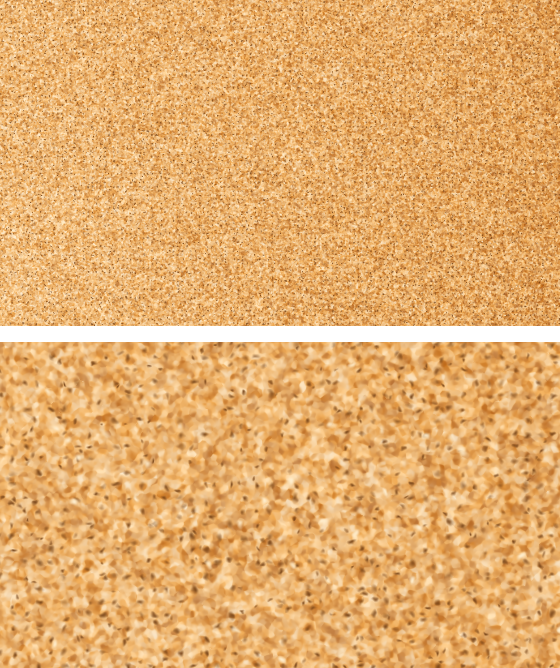
Top, the full canvas; bottom, a detail of the centre.
Write a Shadertoy shader that draws this texture.

```glsl
// Pressed cork board: two layers of tiny soft-edged Voronoi grains set the tone,
// ragged dark bark bits and pale flecks are scattered on top, and a warm light
// falls from the left towards a slightly shaded right side.

vec3 hash3(vec2 cell)
{
    vec3 q = fract(cell.xyx * vec3(0.1031, 0.1030, 0.0973));
    q += dot(q, q.yxz + 33.33);
    return fract((q.xxy + q.yzz) * q.zyx);
}

mat2 rotation(float angle)
{
    float c = cos(angle), s = sin(angle);
    return mat2(c, s, -s, c);
}

// Smooth value noise in 0..1
float valueNoise(vec2 p)
{
    vec2 cell = floor(p), f = fract(p);
    f = f * f * (3.0 - 2.0 * f);
    float low = mix(hash3(cell).x, hash3(cell + vec2(1, 0)).x, f.x);
    float high = mix(hash3(cell + vec2(0, 1)).x, hash3(cell + vec2(1, 1)).x, f.x);
    return mix(low, high, f.y);
}

// Soft Voronoi of elongated grains: x is tone, y is hue, both in -1..1
vec2 grains(vec2 p, float sharpness)
{
    vec2 cell = floor(p), sum = vec2(0.0);
    float total = 0.0;
    for (int j = -1; j <= 1; j++)
    for (int i = -1; i <= 1; i++)
    {
        vec2 id = cell + vec2(i, j);
        vec3 place = hash3(id);
        vec3 look = hash3(id + 371.0);
        vec2 d = rotation(place.z * 6.283) * (p - id - place.xy);
        d *= vec2(0.75, 1.3);
        float weight = exp(-sharpness * dot(d, d)) + 1e-6;
        sum += weight * (look.xy * 2.0 - 1.0);
        total += weight;
    }
    return sum / total;
}

// Sparse ragged bits, one per cell at most; returns coverage
float bits(vec2 p, float chance)
{
    vec2 cell = floor(p);
    vec3 place = hash3(cell + 911.0);
    vec3 look = hash3(cell + 157.0);
    vec2 d = p - cell - mix(vec2(0.38), vec2(0.62), place.xy);
    d += 0.20 * (vec2(valueNoise(p * 3.0), valueNoise(p * 3.0 + 31.0)) - 0.5);
    d = rotation(place.z * 6.283) * d / (vec2(0.38, 0.25) * mix(0.6, 1.0, look.y));
    float shape = 1.0 - smoothstep(0.0, 1.3, length(d));
    return shape * step(look.x, chance) * mix(0.4, 1.0, look.z);
}

void mainImage(out vec4 fragColor, in vec2 fragCoord)
{
    vec2 uv = fragCoord / iResolution.xy;
    vec2 p = fragCoord / iResolution.y;

    // Grain tone and hue
    vec2 coarse = grains(p * 142.0, 5.5);
    vec2 fine = grains(rotation(0.6) * p * 205.0 + 40.0, 4.5);
    float tone = 0.78 * coarse.x + 0.86 * fine.x;
    float hue = 0.8 * coarse.y + 0.8 * fine.y;

    // Broad light
    float light = mix(0.26, -0.17, uv.x);
    light += 0.14 * exp(-dot(uv - vec2(0.0, 0.25), uv - vec2(0.0, 0.25)) * 9.0);
    light -= 0.10 * smoothstep(0.8, 1.0, uv.x);
    tone += light;

    // Brown shadows, tan body, cream highlights
    vec3 body = vec3(0.922, 0.690, 0.405);
    vec3 color = body + min(tone, 0.0) * vec3(0.128, 0.180, 0.175)
                      + max(tone, 0.0) * vec3(0.054, 0.137, 0.22);
    color += hue * vec3(0.018, -0.010, -0.050);

    // Bark bits and pale flecks
    float bark = max(bits(p * 76.0, 0.34), bits(rotation(0.4) * p * 92.0 + 90.0, 0.20));
    float fleck = bits(rotation(0.9) * p * 58.0 + 60.0, 0.10);
    color = mix(color, vec3(0.46, 0.26, 0.09), 0.90 * bark);
    color = mix(color, vec3(1.0, 0.94, 0.82), 0.95 * fleck);

    fragColor = vec4(clamp(color, 0.0, 1.0), 1.0);
}
```
